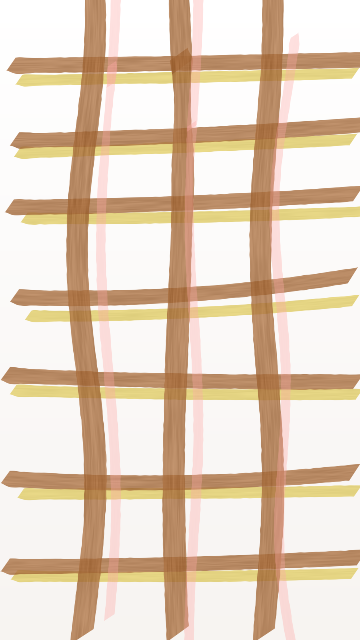
A Shadertoy shader for this pattern:

```glsl
// Hand-brushed plaid: seven brown and yellow rows woven with three brown and pink columns.

const float WIDTH = 432.0; // design units across the canvas
const float TAU = 6.28319;
const int ROWS = 7;
const int COLUMNS = 3;

const vec3 BROWN = vec3(0.647, 0.416, 0.227);
const vec3 YELLOW = vec3(0.885, 0.815, 0.46);
const vec3 PINK = vec3(0.99, 0.66, 0.65);

// Rows: height at left, middle and right, then where the stroke starts
const vec4 BROWN_ROWS[ROWS] = vec4[ROWS](
    vec4(79, 76, 72, 12), vec4(169, 163, 150, 16), vec4(249, 244, 232, 10),
    vec4(356, 354, 329, 16), vec4(450, 457, 458, 5), vec4(574, 579, 566, 5),
    vec4(680, 677, 669, 5));
const vec4 YELLOW_ROWS[ROWS] = vec4[ROWS](
    vec4(97, 93, 88, 22), vec4(184, 177, 167, 20), vec4(262, 261, 254, 28),
    vec4(379, 376, 360, 33), vec4(468, 473, 473, 15), vec4(593, 592, 589, 24),
    vec4(691, 692, 688, 16));

// Waves: centre, sway, height of the leftmost bend, period
const vec4 BROWN_WAVES[COLUMNS] = vec4[COLUMNS](
    vec4(103.5, 11, 300, 560), vec4(214, -5.5, 180, 800), vec4(320, 7.5, 300, 560));
const vec4 PINK_WAVES[COLUMNS] = vec4[COLUMNS](
    vec4(130, 9, 290, 620), vec4(232.5, 5.5, 250, 520), vec4(335, 7.5, 240, 430));

// Spans: outward bow, height of the join, half overlap at the join, end
const vec4 BROWN_SPANS[COLUMNS] = vec4[COLUMNS](
    vec4(0, -200, 9, 764), vec4(0, 72, 9, 761), vec4(0, -200, 9, 763));
const vec4 PINK_SPANS[COLUMNS] = vec4[COLUMNS](
    vec4(0, 89, 13, 741), vec4(0, 151, 3, 800), vec4(15, -58, -100, 800));

float hash(vec2 p) {
    return fract(sin(dot(p, vec2(127.1, 311.7))) * 43758.5453);
}

float noise(vec2 p) {
    vec2 cell = floor(p), f = fract(p);
    f = f * f * (3.0 - 2.0 * f);
    return mix(mix(hash(cell), hash(cell + vec2(1, 0)), f.x),
               mix(hash(cell + vec2(0, 1)), hash(cell + vec2(1, 1)), f.x), f.y);
}

// Coverage of a flat-nib stroke with slanted ends, a tapered tip and uneven edges
float brushStroke(float along, float across, float halfWidth, float from, float to,
                  float seed, float pixel) {
    float tip = along - from;
    float bulge = (tip - 10.0) / 12.0;
    halfWidth *= mix(0.6, 1.0, smoothstep(-6.0, 8.0, tip)) * (1.0 + 0.12 * exp(-bulge * bulge));
    halfWidth *= 0.95 + 0.1 * noise(vec2(along / 70.0, seed));
    halfWidth += 0.8 * noise(vec2(along / 6.0, seed + sign(across) * 0.5)) - 0.4;
    float nib = along + 0.7 * across;
    float edge = max(abs(across) - halfWidth, max(from - nib, nib - to) * 0.8);
    return smoothstep(0.5, -0.5, edge / pixel);
}

// Fine bristle streaks running with the stroke
float bristles(float along, float across, float seed) {
    float fine = noise(vec2(along * 0.05 + seed * 9.0, across * 0.75));
    float broad = noise(vec2(along * 0.02, across * 0.2 + seed * 17.0));
    return 0.65 * fine + 0.35 * broad - 0.5;
}

vec3 paint(vec3 base, vec3 colour, float opacity, float coverage, float streak) {
    return mix(base, colour + streak, opacity * coverage);
}

vec3 paintRow(vec3 base, vec2 p, vec4 row, float halfWidth, vec3 colour, float opacity,
              float streakAmount, float seed, float pixel) {
    float t = p.x / WIDTH;
    float control = 2.0 * row.y - 0.5 * (row.x + row.z);
    float across = p.y - mix(mix(row.x, control, t), mix(control, row.z, t), t);
    float end = 423.0 + 22.0 * hash(vec2(seed, 4.0));
    float coverage = brushStroke(p.x, across, halfWidth, row.w, end, seed, pixel);
    return paint(base, colour, opacity, coverage, streakAmount * bristles(p.x, across, seed));
}

// A column is two strokes that overlap at a join, pinched just below it
vec3 paintColumn(vec3 base, vec2 p, vec4 wave, vec4 span, float halfWidth, vec3 colour,
                 float opacity, float streakAmount, float seed, float pixel) {
    float bow = (p.y - 384.0) / 384.0;
    float centre = wave.x - wave.y * cos(TAU * (p.y - wave.z) / wave.w) + span.x * bow * bow;
    float across = p.x - centre;
    float pinch = (p.y - span.y - 55.0) / 45.0;
    halfWidth *= 1.0 - 0.25 * exp(-pinch * pinch);
    float streak = streakAmount * bristles(p.y, across, seed);
    float upper = brushStroke(p.y, across, halfWidth, -60.0, span.y + span.z, seed, pixel);
    float lower = brushStroke(p.y, across, halfWidth, span.y - span.z, span.w, seed + 0.3, pixel);
    base = paint(base, colour, opacity, upper, streak);
    return paint(base, colour, opacity, lower, streak);
}

void mainImage(out vec4 fragColor, in vec2 fragCoord) {
    // Design units, measured down from the top edge
    float pixel = WIDTH / iResolution.x;
    vec2 p = vec2(fragCoord.x, iResolution.y - fragCoord.y) * pixel;

    // Paper, warming toward the bottom
    vec3 colour = mix(vec3(1.0), vec3(0.968, 0.955, 0.945), p.y / 768.0);

    for (int i = 0; i < ROWS; i++) {
        float seed = float(i) + 1.0;
        colour = paintRow(colour, p, YELLOW_ROWS[i], 6.5, YELLOW, 0.9, 0.06, seed + 20.0, pixel);
        colour = paintRow(colour, p, BROWN_ROWS[i], 9.0, BROWN, 0.78, 0.13, seed, pixel);
    }
    for (int i = 0; i < COLUMNS; i++) {
        float seed = float(i) + 40.0;
        colour = paintColumn(colour, p, BROWN_WAVES[i], BROWN_SPANS[i], 13.2, BROWN, 0.78, 0.13, seed, pixel);
        colour = paintColumn(colour, p, PINK_WAVES[i], PINK_SPANS[i], 5.8, PINK, 0.36, 0.03, seed + 10.0, pixel);
    }
    fragColor = vec4(colour, 1.0);
}
```
